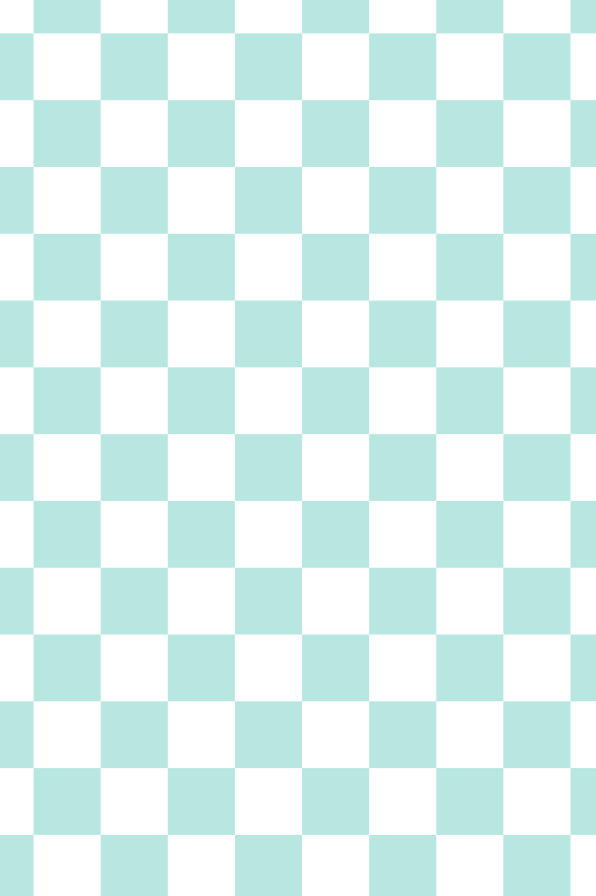
Write a WebGL 1 fragment shader that draws this pattern.

```glsl
precision highp float;
// Draws a flat two-colour checkerboard of pale mint and white squares.

uniform vec2 u_resolution;

const vec2 CELLS = vec2(8.88, 13.415); // squares across and down
const vec3 WHITE = vec3(1.0);
const vec3 MINT = vec3(0.722, 0.902, 0.882);

// Square wave from -1 to 1, flipping at each half unit with an edge one pixel wide.
vec2 smoothSquareWave(vec2 position, vec2 pixelSize) {
  vec2 edgeDistance = abs(mod(position, 2.0) - 1.0) - 0.5;
  return clamp(2.0 * edgeDistance / pixelSize, -1.0, 1.0);
}

// Coverage of the white squares: 1 inside white, 0 inside mint.
float checker(vec2 position, vec2 pixelSize) {
  vec2 wave = smoothSquareWave(position, pixelSize);
  return 0.5 + 0.5 * wave.x * wave.y;
}

void main() {
  vec2 uv = gl_FragCoord.xy / u_resolution;

  // Squares are centred on the top left corner of the canvas.
  vec2 position = vec2(uv.x, 1.0 - uv.y) * CELLS;
  vec2 pixelSize = CELLS / u_resolution;

  gl_FragColor = vec4(mix(MINT, WHITE, checker(position, pixelSize)), 1.0);
}
```
